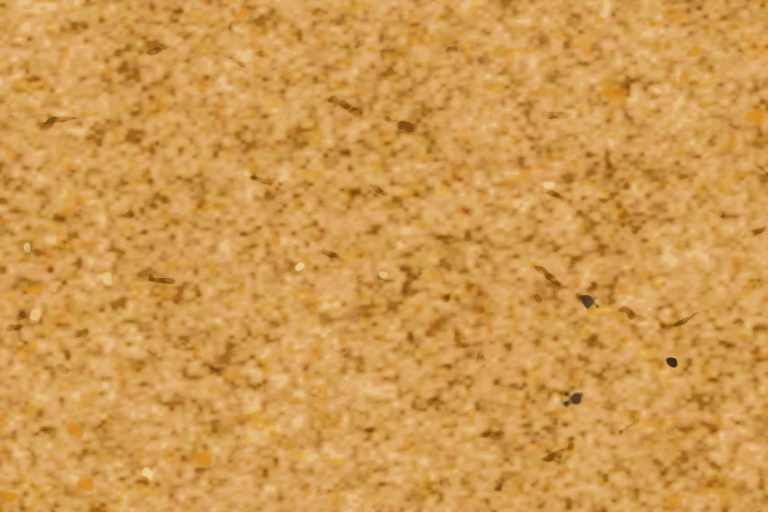
This texture is drawn by a Shadertoy shader. Its source:

```glsl
// Coarse golden sand with brown pits, amber and pale grains and a few black specks.

// Integer hash (pcg3d): three values from 0 to 1 per cell and seed
vec3 hash3(vec2 cell, int seed) {
    uvec3 v = uvec3(ivec3(ivec2(cell) + 4096, seed));
    v = v * 1664525u + 1013904223u;
    v.x += v.y * v.z; v.y += v.z * v.x; v.z += v.x * v.y;
    v ^= v >> 16u;
    v.x += v.y * v.z; v.y += v.z * v.x; v.z += v.x * v.y;
    return vec3(v >> 8u) / 16777216.0;
}

float noise(vec2 p, int seed) {
    vec2 i = floor(p), f = fract(p);
    f = f * f * (3.0 - 2.0 * f);
    float low = mix(hash3(i, seed).x, hash3(i + vec2(1, 0), seed).x, f.x);
    float high = mix(hash3(i + vec2(0, 1), seed).x, hash3(i + vec2(1, 1), seed).x, f.x);
    return mix(low, high, f.y);
}

mat2 rotate(float a) {
    return mat2(cos(a), sin(a), -sin(a), cos(a));
}

// Coverage of scattered ragged ellipses; radii are fractions of the canvas height
float flecks(vec2 p, float cells, float density, vec2 radii, float tilt, int seed) {
    float cover = 0.0;
    vec2 home = floor(p * cells);
    float ragged = noise(p * 95.0, seed + 2) - 0.5;
    for (int y = -1; y <= 1; y++)
    for (int x = -1; x <= 1; x++) {
        vec2 cell = home + vec2(x, y);
        vec3 place = hash3(cell, seed), form = hash3(cell, seed + 1);
        if (place.z > density) continue;
        vec2 q = p - (cell + 0.1 + 0.8 * place.xy) / cells;
        q = rotate((form.x - 0.5) * tilt) * q;
        float d = length(q / (radii * mix(0.65, 1.25, form.y))) + ragged * 1.1;
        cover = max(cover, (1.0 - smoothstep(0.6, 1.25, d)) * mix(0.6, 1.0, form.z));
    }
    return cover;
}

// Brown shadow to pale crest; the tone is in standard deviations
vec3 sandColor(float tone) {
    vec3 c = mix(vec3(0.50, 0.31, 0.07), vec3(0.65, 0.42, 0.12), smoothstep(-3.2, -2.1, tone));
    c = mix(c, vec3(0.75, 0.53, 0.24), smoothstep(-2.1, -1.2, tone));
    c = mix(c, vec3(0.81, 0.59, 0.29), smoothstep(-1.2, -0.5, tone));
    c = mix(c, vec3(0.84, 0.63, 0.34), smoothstep(-0.5, 0.3, tone));
    c = mix(c, vec3(0.87, 0.67, 0.41), smoothstep(0.3, 1.2, tone));
    return mix(c, vec3(0.91, 0.75, 0.51), smoothstep(1.4, 2.6, tone));
}

void mainImage(out vec4 fragColor, in vec2 fragCoord) {
    vec2 p = fragCoord / iResolution.y;
    vec2 g = rotate(-0.12) * p * vec2(0.8, 1.0);

    // Grain relief from fine grit to broad drifts
    float tone = 0.7 * (noise(g * 112.0, 1) - 0.5)
               + 1.0 * (noise(rotate(0.35) * g * 70.0, 2) - 0.5)
               + 0.55 * (noise(rotate(-0.2) * g * 31.0, 3) - 0.5)
               + 0.3 * (noise(g * 6.0, 4) - 0.5);
    tone = tone * 3.3 + 0.12;

    // Brown pits and short, mostly level cracks
    tone -= 1.5 * flecks(p, 14.0, 0.3, vec2(0.014, 0.008), 2.2, 10);
    tone -= 2.2 * flecks(p, 7.0, 0.3, vec2(0.032, 0.007), 1.4, 20);
    vec3 color = sandColor(tone);

    // Warm and rosy tints from grain to grain
    float warm = smoothstep(0.68, 0.9, noise(g * 48.0, 5));
    color = mix(color, color * vec3(0.99, 0.94, 0.68), warm);
    color += vec3(0.012, -0.004, 0.025) * (noise(g * 58.0, 6) - 0.5) * 2.0;

    // Amber grains, pale quartz, black specks
    float amber = flecks(p, 8.0, 0.2, vec2(0.019, 0.012), 1.6, 30);
    color = mix(color, vec3(0.84, 0.53, 0.09), 0.8 * amber);
    float quartz = flecks(p, 6.0, 0.16, vec2(0.012, 0.010), 3.0, 40);
    color = mix(color, vec3(0.95, 0.86, 0.62), 0.85 * quartz);
    float speck = flecks(p, 4.0, 0.15, vec2(0.017, 0.011), 3.0, 50);
    color = mix(color, vec3(0.20, 0.14, 0.08), speck);

    fragColor = vec4(color, 1.0);
}
```
